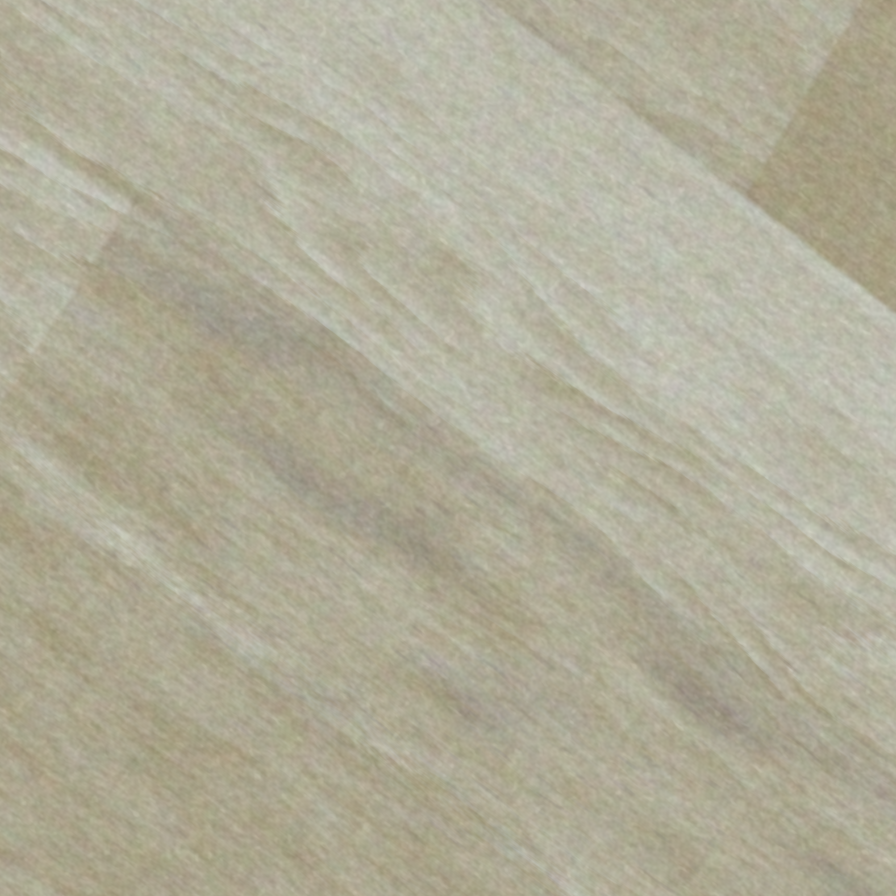
Write a three.js fragment shader that draws this texture.

```glsl
// Pale oak plank floor seen close up, with diagonal boards, soft grain and fine speckle.
varying vec2 vUv;

#define GRAIN_DIR vec2(0.793, -0.609)
#define TAN_WOOD vec3(0.648, 0.618, 0.512)
#define PALE_WOOD vec3(0.738, 0.738, 0.680)
#define SHADE_TINT vec3(0.075, 0.078, 0.048)
#define LOW_JOINT 0.375
#define MID_JOINT 0.715
#define TOP_JOINT 1.125
#define EDGE_SOFT 0.004
#define STREAK_GAIN 0.54
#define RING_COUNT 23.0
#define SPECKLE_GAIN 0.036
#define MOTTLE_GAIN 0.022

vec2 hashGradient(vec2 cell) {
  vec3 p = fract(cell.xyx * vec3(0.1031, 0.1030, 0.0973));
  p += dot(p, p.yzx + 33.33);
  float angle = 6.2832 * fract((p.x + p.y) * p.z);
  return vec2(cos(angle), sin(angle));
}

// Gradient noise, roughly -1 to 1.
float noise(vec2 p) {
  vec2 i = floor(p), f = p - i;
  vec2 w = f * f * f * (f * (f * 6.0 - 15.0) + 10.0);
  vec2 e = vec2(1.0, 0.0);
  float low = mix(dot(hashGradient(i), f), dot(hashGradient(i + e), f - e), w.x);
  float high = mix(dot(hashGradient(i + e.yx), f - e.yx),
                   dot(hashGradient(i + 1.0), f - 1.0), w.x);
  return 1.4 * mix(low, high, w.y);
}

// Octaves stretched along the grain.
float streaks(vec2 p) {
  float sum = 0.0, gain = 0.55;
  for (int k = 0; k < 4; k++) {
    sum += gain * noise(p);
    p = p * vec2(2.0, 2.0) + 17.3;
    gain *= 0.64;
  }
  return sum;
}

float softStep(float edge, float x) {
  return smoothstep(edge - EDGE_SOFT, edge + EDGE_SOFT, x);
}

float ridge(float x, float width) {
  return exp(-x * x / (width * width));
}

void main() {
  // Board space: x along the grain, y across it, with a slight wander.
  vec2 board = vec2(dot(vUv, GRAIN_DIR), dot(vUv, vec2(-GRAIN_DIR.y, GRAIN_DIR.x)));
  float wander = noise(board * vec2(2.3, 3.0) + 5.0);
  vec2 grain = board + vec2(0.0, 0.016 * wander + 0.003 * noise(board * vec2(9.0, 14.0)));

  // Board masks and their two end joints.
  float aboveLow = softStep(LOW_JOINT, grain.y);
  float aboveMid = softStep(MID_JOINT, board.y + 0.006 * wander);
  float aboveTop = softStep(TOP_JOINT, board.y);
  float leftEnd = 1.0 - softStep(-0.345, board.x + 0.08 * (board.y - 0.58));
  float rightEnd = softStep(0.173, board.x + 0.12 * (board.y - 1.22));
  float lightBoard = aboveMid * (1.0 - aboveTop);
  float lowerBoard = aboveLow * (1.0 - aboveMid);
  float leftBoard = lowerBoard * leftEnd;

  // Paleness of each board, from tan at 0 to pale at 1.
  float lightTone = mix(0.66, 0.96, smoothstep(0.77, 0.98, grain.y));
  float tone = mix(0.20, mix(0.38, 0.72, leftEnd), aboveLow);
  tone = mix(tone, lightTone, aboveMid);
  tone = mix(tone, mix(0.50, 0.05, rightEnd), aboveTop);

  // Broad streaks and growth rings with one abrupt side.
  float broad = streaks(grain * vec2(2.6, 14.0) + 3.0);
  float fine = streaks(grain * vec2(11.0, 62.0) + 41.0);
  float phase = fract(grain.y * RING_COUNT + 1.8 * noise(grain * vec2(2.4, 8.0) + 9.0)
                      + 0.25 * fine);
  float ring = smoothstep(0.0, 0.8, phase) * (1.0 - smoothstep(0.8, 1.0, phase)) - 0.4;
  float ringZone = lightBoard * (1.0 - 0.75 * smoothstep(0.87, 1.02, grain.y));
  ringZone += 0.35 * lowerBoard + 0.8 * leftBoard + 0.5 * aboveTop * (1.0 - rightEnd);
  float calm = 1.0 - 0.40 * smoothstep(0.85, 1.0, grain.y);
  tone += STREAK_GAIN * calm * (broad + 0.72 * fine);
  tone -= 0.42 * ringZone * ring * (0.8 + 1.3 * noise(grain * vec2(5.0, 15.0) + 23.0));

  // Pale band beside the low joint and thin highlight under the top joint.
  float band = ridge(grain.y - LOW_JOINT - 0.022, 0.024);
  tone += 0.40 * band * (0.8 + 1.2 * fine);
  tone += 0.25 * ridge(board.y - TOP_JOINT + 0.010, 0.007) * smoothstep(0.0, 0.2, board.x);
  vec3 color = mix(TAN_WOOD, PALE_WOOD, clamp(tone, -0.25, 1.15));

  // Grey smudges, joint shadows and short dark pores.
  float smudge = smoothstep(0.0, 0.75, noise(grain * vec2(4.2, 13.0) + 61.0) + 0.25 * fine);
  float shade = 0.85 * smudge * (lowerBoard - leftBoard);
  float patchy = 0.6 + 0.7 * noise(board * vec2(6.0, 4.0) + 77.0);
  shade += 0.50 * patchy * ridge(grain.y - MID_JOINT + 0.018, 0.022) * (1.0 - leftEnd);
  shade += 0.35 * patchy * ridge(board.y - TOP_JOINT - 0.006, 0.009);
  shade += 0.30 * patchy * ridge(grain.y - LOW_JOINT + 0.006, 0.006);
  float pores = smoothstep(0.30, 0.85, noise(grain * vec2(26.0, 115.0) + 11.0));
  shade += 0.60 * pores * (0.5 + 0.5 * smoothstep(-0.1, 0.4, wander));
  color -= SHADE_TINT * shade;

  // Speckle in clumps with sparse pale flecks, then pink and green mottling.
  float speckle = noise(board * vec2(95.0, 165.0)) + 0.6 * noise(vUv * 215.0 + 7.0);
  speckle += 0.7 * noise(board * vec2(48.0, 88.0) + 29.0);
  float fleck = smoothstep(0.35, 0.80, noise(board * vec2(85.0, 130.0) + 91.0));
  color += SPECKLE_GAIN * (speckle + 0.9 * fleck);
  float pink = noise(vUv * 36.0 + 19.0) + 0.6 * noise(vUv * 82.0 + 31.0);
  float blue = noise(vUv * 29.0 + 53.0);
  color += MOTTLE_GAIN * (pink * vec3(0.6, -0.5, 0.3) + blue * vec3(-0.2, 0.0, 0.9));

  gl_FragColor = vec4(clamp(color, 0.0, 1.0), 1.0);
}
```
